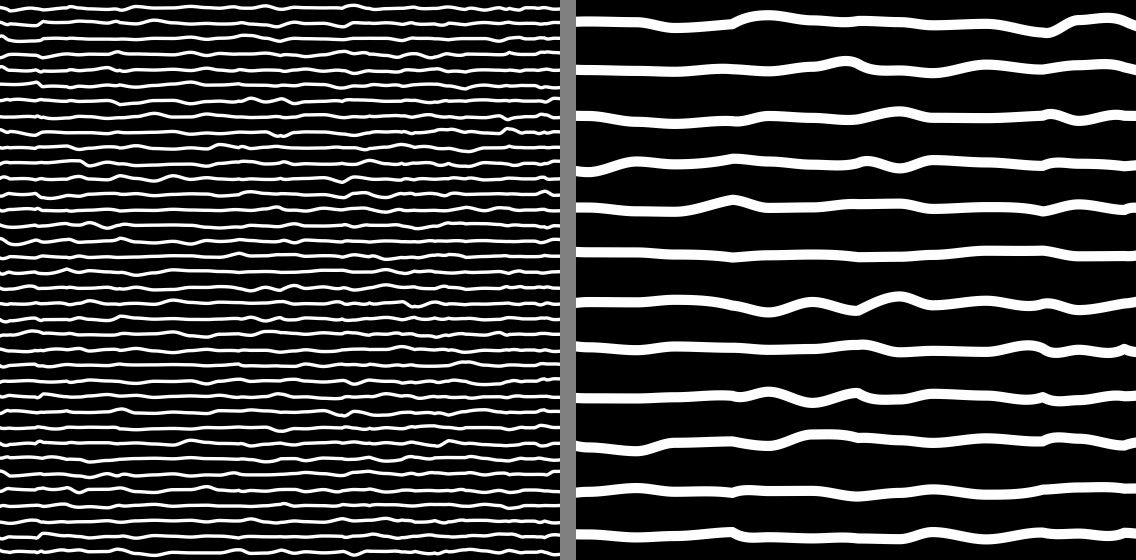
Left: the whole. Right: its middle third, enlarged.
This pattern is drawn by a WebGL 1 fragment shader. Its source:

```glsl
precision highp float;

uniform vec2 u_resolution;

#define ROWS 36.0         // lines down the canvas
#define KNOTS 36.0        // wobble knots across the canvas
#define HALF_WIDTH 0.109  // half line width, in row heights
#define WOBBLE 0.085      // everyday offset, in row heights
#define SURGE 0.14        // extra offset of the rare large bumps
#define KINK_SLOPE 0.6    // steepness beside a kinked knot
#define KINK_SHARE 0.45   // share of knots that are kinked
#define JITTER 0.75       // unevenness of the knot spacing
#define CALM_X 0.946      // centre of the flat stretch
#define INK vec3(0.995)
#define PAPER vec3(0.0)

const int SEGMENTS = 10;
const float SEGMENT_STEP = 0.05; // in row heights

float hash(vec2 p) {
  vec3 q = fract(vec3(p.xyx) * 0.1031);
  q += dot(q, q.yzx + 33.33);
  return fract((q.x + q.y) * q.z);
}

float signedHash(vec2 p) {
  return 2.0 * hash(p) - 1.0;
}

// Knot positions and kinks are shared by all rows
float knotX(float knot) {
  return knot + JITTER * (hash(vec2(knot + 17.0, 211.0)) - 0.5);
}

float knotOffset(float knot, float row) {
  float s = signedHash(vec2(knot + 5.0, row + 31.0));
  return WOBBLE * s + SURGE * pow(abs(s), 7.0) * sign(s);
}

float knotSlope(float knot, float row, float side) {
  float kinked = step(1.0 - KINK_SHARE, hash(vec2(knot + 71.0, 137.0)));
  float s = signedHash(vec2(knot + 41.0, row + 83.0 + 59.0 * side));
  return kinked * KINK_SLOPE * s * abs(s);
}

// Cubic Hermite curve between uneven knots; x is in row heights
float lineOffset(float x, float row) {
  float u = x * KNOTS / ROWS;
  float a = floor(u + 0.5);
  a -= step(u, knotX(a));
  float b = a + 1.0;
  float t = clamp((u - knotX(a)) / (knotX(b) - knotX(a)), 0.0, 1.0);
  float s = 1.0 - t;
  float offset = mix(knotOffset(a, row), knotOffset(b, row), t * t * (3.0 - 2.0 * t));
  offset += knotSlope(a, row, 1.0) * t * s * s;
  offset -= knotSlope(b, row, 0.0) * t * t * s;
  float calm = smoothstep(0.007, 0.02, abs(x / ROWS - CALM_X));
  return offset * calm;
}

float segmentDistance(vec2 p, vec2 a, vec2 b) {
  vec2 ab = b - a;
  return length(p - a - ab * clamp(dot(p - a, ab) / dot(ab, ab), 0.0, 1.0));
}

void main() {
  vec2 p = gl_FragCoord.xy / u_resolution * ROWS;
  float row = floor(p.y);
  p.y -= row + 0.5;

  // Distance to the nearby stretch of this row's line
  float start = (floor(p.x / SEGMENT_STEP) - 0.5 * float(SEGMENTS)) * SEGMENT_STEP;
  vec2 from = vec2(start, lineOffset(start, row));
  float dist = 1.0;
  for (int i = 1; i <= SEGMENTS; i++) {
    float x = start + float(i) * SEGMENT_STEP;
    vec2 to = vec2(x, lineOffset(x, row));
    dist = min(dist, segmentDistance(p, from, to));
    from = to;
  }

  float pixel = ROWS / u_resolution.y;
  float cover = clamp(0.5 - (dist - HALF_WIDTH) / pixel, 0.0, 1.0);
  gl_FragColor = vec4(mix(PAPER, INK, cover), 1.0);
}
```
